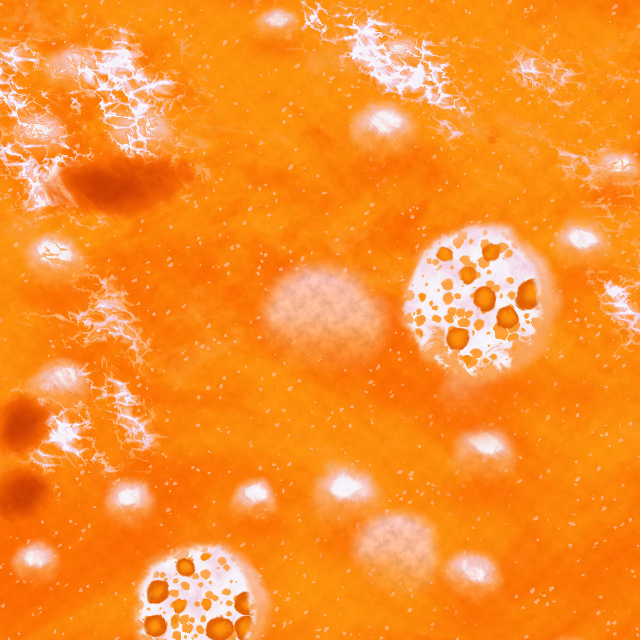
Write a Shadertoy shader that draws this texture.

```glsl
// Glossy orange froth: soft domes, porous bubbles and ragged white foam.

vec2 hash2(vec2 p) {
    p = vec2(dot(p, vec2(127.1, 311.7)), dot(p, vec2(269.5, 183.3)));
    return fract(sin(p) * 43758.55);
}

// Cellular noise: nearest distance, second distance, random id
vec3 cells(vec2 p) {
    vec2 base = floor(p);
    vec3 result = vec3(9.0, 9.0, 0.0);
    for (int y = -1; y <= 1; y++)
    for (int x = -1; x <= 1; x++) {
        vec2 cell = base + vec2(x, y);
        float d = length(cell + 0.1 + 0.8 * hash2(cell) - p);
        if (d < result.x) result = vec3(d, result.x, hash2(cell + 7.3).x);
        else result.y = min(result.y, d);
    }
    return result;
}

// Layered, warped sines, roughly -0.9 to 0.9
float waves(vec2 p) {
    float sum = 0.0, amp = 0.5;
    for (int i = 0; i < 5; i++) {
        p += 0.5 * sin(p.yx * 1.3 + float(i) * 1.7);
        sum += amp * sin(p.x) * cos(p.y);
        p = mat2(1.6, 1.2, -1.2, 1.6) * p;
        amp *= 0.62;
    }
    return sum;
}

float blob(vec2 p, vec2 center, vec2 size) {
    p = (p - center) / size;
    return exp(-dot(p, p));
}

void mainImage(out vec4 fragColor, in vec2 fragCoord) {
    vec2 uv = fragCoord / iResolution.xy;
    vec3 deep = vec3(0.98, 0.42, 0.01), amber = vec3(0.99, 0.57, 0.05);
    vec3 peach = vec3(0.98, 0.64, 0.34), pink = vec3(0.98, 0.73, 0.61);
    vec3 lilac = vec3(0.95, 0.79, 0.86), white = vec3(0.97, 0.95, 0.97);
    vec3 rust = vec3(0.80, 0.25, 0.01);
    float rough = waves(uv * 48.0), grain = waves(uv * 150.0);
    float patches = waves(uv * vec2(13.0, 19.0) + 4.0);

    // Syrupy base: mottled above, smooth and deeper below, with fine specks
    float tone = 0.5 + 0.45 * (uv.y - 0.45) + 0.65 * waves(uv * vec2(5.0, 8.0) + 2.0);
    tone += (0.3 * patches + 0.25 * rough) * smoothstep(0.1, 0.7, uv.y);
    vec3 color = mix(deep, amber, smoothstep(-0.05, 0.85, tone));
    color = mix(color, peach, 0.55 * smoothstep(0.35, 0.8, patches + 0.3 * rough) * uv.y);
    vec3 speck = cells(uv * 85.0 + 0.3 * grain);
    float speckSize = 0.26 * smoothstep(0.72, 1.0, speck.z);
    color = mix(color, pink, 0.75 * smoothstep(0.06, -0.06, speck.x - speckSize) * step(0.72, speck.z));

    // Scattered small bubbles with a lilac cap, a peach skirt and a shaded foot
    for (int y = -1; y <= 1; y++)
    for (int x = -1; x <= 1; x++) {
        vec2 cell = floor(uv * 6.0) + vec2(x, y);
        vec2 rnd = hash2(cell + 31.0);
        vec2 center = (cell + 0.2 + 0.6 * hash2(cell + 3.0)) / 6.0;
        float present = step(rnd.x, 0.42 + 0.34 * center.y);
        float radius = mix(0.035, 0.07, rnd.y * rnd.y);
        vec2 q = (uv - center) / (radius * vec2(1.0, 1.05 - 0.25 * center.y));
        q += 0.1 * vec2(rough, grain) + 0.2 * vec2(patches, waves(uv * 26.0 + 5.0));
        float body = smoothstep(1.15, 0.65, length(q)) * smoothstep(-1.1, 0.2, q.y);
        float cap = smoothstep(0.8, 0.3, length((q - vec2(0.05, 0.3)) * vec2(1.0, 1.35)));
        color = mix(color, deep, 0.75 * present * blob(q, vec2(0.0, -1.2), vec2(1.2, 0.6)));
        color = mix(color, mix(peach, pink, smoothstep(-0.4, 0.6, q.y)), 0.9 * present * body);
        vec3 shine = mix(lilac, white, smoothstep(0.55, 1.0, cap + 0.5 * rough));
        color = mix(color, shine, present * cap * clamp(0.95 + 0.5 * rough, 0.0, 1.0));
    }

    // Two large matte domes, pink above and melting away below
    for (int i = 0; i < 2; i++) {
        float k = float(i);
        vec2 q = (uv - mix(vec2(0.505, 0.495), vec2(0.62, 0.13), k)) / (0.094 - 0.024 * k);
        q += 0.06 * rough + 0.12 * patches;
        float dome = smoothstep(1.2, 0.72, length(q)) * smoothstep(-1.15, 0.1, q.y + 0.25 * q.x);
        vec3 skin = mix(peach, pink, smoothstep(-0.5, 0.3, q.y));
        skin = mix(skin, lilac, 0.7 * smoothstep(0.3, 1.0, q.y));
        color = mix(color, skin + 0.06 * grain, 0.95 * dome);
    }

    // Ragged foam: chunky slanted flecks with thin bright cell walls
    vec2 slant = mat2(0.85, 0.53, -0.53, 0.85) * (uv - vec2(0.55, 0.95));
    float foam = blob(uv, vec2(0.12, 0.82), vec2(0.23, 0.17))
        + 0.75 * blob(uv, vec2(0.13, 0.38), vec2(0.15, 0.22))
        + 0.9 * blob(slant, vec2(0.0), vec2(0.22, 0.06))
        + 0.6 * blob(uv, vec2(0.97, 0.52), vec2(0.08, 0.2))
        + 0.5 * blob(uv, vec2(0.85, 0.85), vec2(0.25, 0.18));
    vec3 wall = cells(slant * vec2(34.0, 50.0) + 0.6 * rough + 0.8 * patches);
    float film = smoothstep(0.35, 0.0, wall.y - wall.x) - 0.45;
    float fleck = 0.75 * waves(slant * vec2(17.0, 27.0)) + 0.4 * film + 0.3 * rough;
    float froth = foam * (0.46 + fleck);
    color = mix(color, peach, 0.9 * smoothstep(0.26, 0.4, froth));
    color = mix(color, pink, smoothstep(0.4, 0.5, froth));
    color = mix(color, mix(lilac, white, smoothstep(0.56, 0.68, froth)), smoothstep(0.48, 0.58, froth));
    color = mix(color, deep, 0.65 * smoothstep(-0.1, -0.35, froth));

    // Rusty cavities along the left side
    for (int i = 0; i < 3; i++) {
        float k = float(i), upper = step(1.5, k);
        vec2 center = vec2(0.035 + 0.14 * upper, 0.23 + 0.11 * k + 0.26 * upper);
        vec2 q = (uv - center) / mix(vec2(0.045, 0.042), vec2(0.1, 0.05), upper);
        float d = length(q + 0.35 * waves(uv * 18.0 + k)) + 0.12 * rough;
        color = mix(color, mix(rust, deep, smoothstep(0.2, 1.1, d)), smoothstep(1.2, 0.8, d));
    }

    // Porous bubbles: crusty pale discs with dark-rimmed pits and a hazy right side
    for (int i = 0; i < 2; i++) {
        float k = float(i);
        vec2 q = (uv - mix(vec2(0.75, 0.525), vec2(0.315, 0.045), k)) / (0.118 - 0.015 * k);
        float d = length(q) + 0.08 * rough;
        color = mix(color, deep, 0.8 * blob(q, vec2(0.0, -1.15), vec2(0.9, 0.35)));
        color = mix(color, mix(peach, pink, smoothstep(-0.3, 0.6, q.y)), smoothstep(1.12, 0.9, d));
        vec3 pit = cells(q * 1.9 + 0.1 * rough + 4.0 * k);
        vec3 pore = cells(q * 6.0 + 0.3 * rough + 9.0);
        float hole = smoothstep(-0.03, 0.04, mix(0.1, 0.4, pit.z) - pit.x);
        float pores = smoothstep(-0.06, 0.1, 0.5 * pore.z - pore.x + 0.15 * rough);
        float edge = d + 0.18 * smoothstep(0.2, 0.9, q.x);
        float crust = smoothstep(1.04, 0.92, edge) * smoothstep(-0.95, -0.55, q.y + 0.9 * rough);
        vec3 shell = mix(lilac, white, clamp(0.75 + 0.8 * rough, 0.0, 1.0));
        color = mix(color, shell, crust * (1.0 - 0.85 * pores));
        color = mix(color, amber, 0.6 * pores * smoothstep(1.0, 0.8, edge));
        vec3 inside = mix(amber, deep * 0.9, smoothstep(0.05, 0.3, pit.x + 0.1 * rough));
        color = mix(color, inside, hole * smoothstep(0.98, 0.85, edge));
    }

    fragColor = vec4(clamp(color + 0.02 * grain, 0.0, 1.0), 1.0);
}
```
